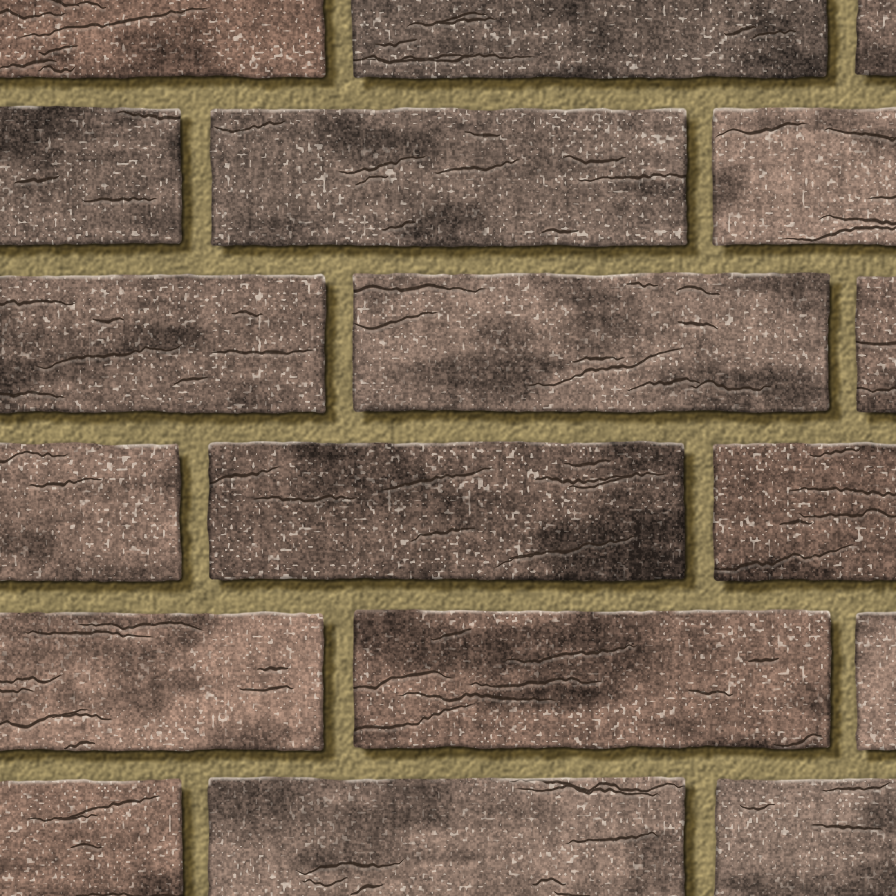
Reproduce this texture procedurally as a Shadertoy shader.

```glsl
#define PITCH vec2(0.5625, 0.1877)
#define BRICK_HALF vec2(0.2656, 0.0765)
#define FIRST_CENTRE vec2(0.500, 0.0528)
#define ROW_SHIFT 0.160
#define SHADOW_OFFSET vec2(-0.012, 0.012)
#define CRACKS 9
#define CRACK_WIDTH 0.0019
#define BRICK_COLOUR vec3(0.49, 0.412, 0.36)
#define PALE_COLOUR vec3(0.92, 0.87, 0.81)
#define CRACK_COLOUR vec3(0.17, 0.13, 0.10)
#define MORTAR_COLOUR vec3(0.57, 0.51, 0.355)
#define SHADOW_COLOUR vec3(0.30, 0.25, 0.13)

float hash(vec2 p) {
    vec3 q = fract(p.xyx * 0.1031);
    q += dot(q, q.yzx + 33.33);
    return fract((q.x + q.y) * q.z);
}

float noise(vec2 p) {
    vec2 i = floor(p), f = fract(p);
    f = f * f * (3.0 - 2.0 * f);
    return mix(mix(hash(i), hash(i + vec2(1, 0)), f.x),
               mix(hash(i + vec2(0, 1)), hash(i + vec2(1, 1)), f.x), f.y);
}

float fbm(vec2 p) {
    float sum = 0.0, amplitude = 0.5;
    for (int i = 0; i < 4; i++) {
        sum += amplitude * noise(p);
        p = p * 2.03 + 17.1;
        amplitude *= 0.5;
    }
    return sum / 0.9375;
}

// Signed distance to the nearest brick, with its cell and local position
float brickDistance(vec2 p, out vec2 cell, out vec2 local) {
    cell.y = floor((p.y - FIRST_CENTRE.y) / PITCH.y + 0.5);
    vec2 start = FIRST_CENTRE + vec2(mod(cell.y, 2.0) * ROW_SHIFT, 0.0);
    cell.x = floor((p.x - start.x) / PITCH.x + 0.5);
    local = p - start - cell * PITCH;
    local += 0.004 * (vec2(hash(cell + 5.3), hash(cell + 9.7)) - 0.5);
    vec2 wobble = vec2(noise(p * 24.0), noise(p * 24.0 + 40.0)) - 0.5;
    wobble += 0.5 * (vec2(noise(p * 95.0), noise(p * 95.0 + 70.0)) - 0.5);
    vec2 q = abs(local + wobble * 0.0035) - BRICK_HALF + 0.004;
    return length(max(q, 0.0)) + min(max(q.x, q.y), 0.0) - 0.004;
}

// Tapered, wavy, nearly level cracks: x is the dark cut, y its lit lip
vec2 cracks(vec2 local, vec2 seed, float pixel) {
    vec2 result = vec2(0.0);
    for (int i = 0; i < CRACKS; i++) {
        vec2 key = seed + float(i) * vec2(7.3, 3.1);
        vec2 centre = (vec2(hash(key), hash(key + 1.7)) - 0.5) * 1.8 * BRICK_HALF;
        float size = hash(key + 4.9);
        float halfLength = mix(0.018, 0.11, size * size);
        float slope = mix(-0.10, 0.24, hash(key + 8.2));
        vec2 d = local - centre;
        float wave = 0.010 * (noise(vec2(local.x * 45.0, key.x)) - 0.5)
                   + 0.004 * (noise(vec2(local.x * 170.0, key.y)) - 0.5);
        float height = d.y - slope * d.x - wave;
        float taper = max(1.0 - d.x * d.x / (halfLength * halfLength), 0.0);
        float width = CRACK_WIDTH * taper * mix(0.35, 1.15, noise(local * 60.0 + key));
        float cut = 1.0 - smoothstep(width * 0.4, width + pixel, abs(height));
        float lip = 1.0 - smoothstep(0.0, 0.0035, abs(height + width + 0.002));
        float present = smoothstep(0.0, 0.2, taper);
        result = max(result, vec2(cut, lip) * present);
    }
    return result;
}

vec3 brickSurface(vec2 p, vec2 local, vec2 cell, float dist, float pixel) {
    vec2 seed = cell * vec2(13.7, 29.3) + 51.0;
    float age = hash(seed);
    float grain = noise(p * 330.0) - 0.5;
    float speckle = hash(floor(p * 400.0)) - 0.5;
    float streaks = noise(p * vec2(150.0, 22.0)) - 0.5;
    float layers = fbm(local * vec2(14.0, 85.0) + seed) - 0.5;
    float blotch = smoothstep(0.46, 0.72, fbm(local * vec2(9.0, 20.0) + seed));
    float tone = mix(0.84, 1.23, age) + 0.36 * grain + 0.24 * speckle
               + 0.20 * streaks + 0.32 * layers - 0.34 * blotch;
    vec3 colour = BRICK_COLOUR * max(tone, 0.3);
    colour *= mix(vec3(0.98, 1.0, 1.02), vec3(1.05, 0.99, 0.97), hash(seed + 3.0));

    // Pale sand grains
    float sand = smoothstep(0.72, 0.95, noise(p * 290.0 + 31.0) + 0.25 * layers);
    colour = mix(colour, PALE_COLOUR, 0.65 * sand * (1.0 - 0.6 * blotch));

    vec2 crack = cracks(local, seed, pixel);
    colour = mix(colour, PALE_COLOUR, 0.20 * crack.y);
    colour = mix(colour, CRACK_COLOUR, 0.82 * crack.x);

    // Worn bright upper arris, darker lower and right arrises
    float rim = smoothstep(-0.0055, -0.0005, dist);
    float top = smoothstep(-0.006, 0.0, local.y - BRICK_HALF.y + 0.005);
    float wear = smoothstep(0.25, 0.65, noise(p * vec2(35.0, 60.0)));
    colour = mix(colour, PALE_COLOUR, 0.65 * rim * top * wear);
    return colour * (1.0 - 0.35 * rim * (1.0 - top));
}

vec3 mortarSurface(vec2 p, float dist) {
    vec2 cell, local;
    float caster = brickDistance(p + SHADOW_OFFSET, cell, local);
    float shadow = 1.0 - smoothstep(-0.005, 0.004, caster + 0.004 * (noise(p * 110.0) - 0.5));
    float relief = noise(p * 230.0) - noise(p * 230.0 + vec2(-0.5, 0.5));
    float tone = 0.86 + 0.28 * fbm(p * 70.0) + 0.35 * relief + 0.16 * (noise(p * 350.0) - 0.5);
    vec3 colour = mix(MORTAR_COLOUR, SHADOW_COLOUR, 0.88 * shadow) * tone;
    float crevice = 1.0 - smoothstep(0.0, 0.0045, dist);
    return colour * (1.0 - crevice * mix(0.12, 0.55, shadow));
}

void mainImage(out vec4 fragColor, in vec2 fragCoord) {
    vec2 p = fragCoord / iResolution.y;
    float pixel = 1.0 / iResolution.y;
    vec2 cell, local;
    float dist = brickDistance(p, cell, local);
    float coverage = 1.0 - smoothstep(-pixel, pixel, dist);
    vec3 brick = brickSurface(p, local, cell, dist, pixel);
    vec3 mortar = mortarSurface(p, dist);
    fragColor = vec4(clamp(mix(mortar, brick, coverage), 0.0, 1.0), 1.0);
}
```
